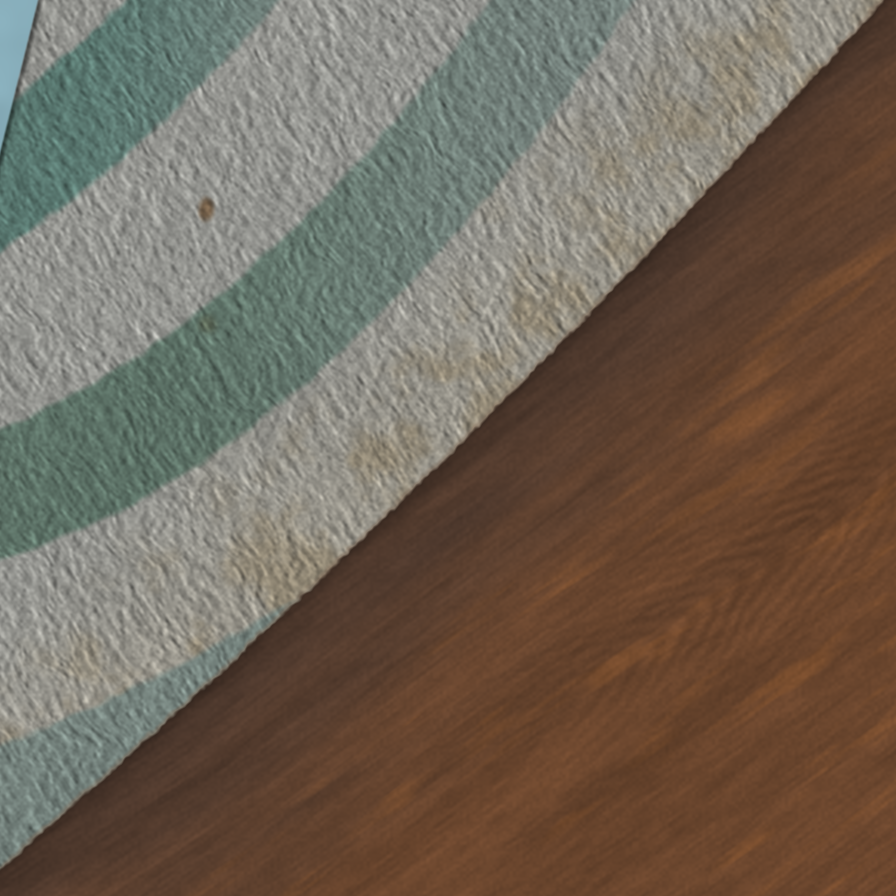
Give the GLSL for this texture, as a Shadertoy shader.

```glsl
#define BEIGE vec3(0.578, 0.580, 0.562)
#define SAGE vec3(0.365, 0.450, 0.405)
#define PALE_SAGE vec3(0.460, 0.512, 0.492)
#define TEAL vec3(0.345, 0.465, 0.435)
#define CLOTH vec3(0.53, 0.68, 0.73)
#define WOOD_DARK vec3(0.312, 0.228, 0.182)
#define WOOD_LIGHT vec3(0.412, 0.270, 0.176)
#define GRAIN_ANGLE 0.63
#define PILE_SCALE 88.0
#define PILE_RELIEF 0.56
#define EDGE_FRAY 0.005

float hash(vec2 p) {
    vec3 q = fract(vec3(p.xyx) * 0.1031);
    q += dot(q, q.yzx + 33.33);
    return fract((q.x + q.y) * q.z);
}

float noise(vec2 p) {
    vec2 i = floor(p), f = fract(p);
    f = f * f * (3.0 - 2.0 * f);
    return mix(mix(hash(i), hash(i + vec2(1, 0)), f.x),
               mix(hash(i + vec2(0, 1)), hash(i + vec2(1, 1)), f.x), f.y);
}

float fbm(vec2 p) {
    float sum = 0.0, amp = 0.5;
    for (int i = 0; i < 4; i++) {
        sum += amp * noise(p);
        p = mat2(1.6, 1.2, -1.2, 1.6) * p + 7.3;
        amp *= 0.5;
    }
    return sum / 0.9375;
}

// Octaves that keep the stretch along x
float streak(vec2 p) {
    return 0.5 * noise(p) + 0.3 * noise(p * 2.1 + 5.7) + 0.2 * noise(p * 4.3 + 11.9);
}

vec2 rotate(vec2 p, float a) {
    return vec2(cos(a) * p.x + sin(a) * p.y, cos(a) * p.y - sin(a) * p.x);
}

// Signed distance above the parabola k.x + k.y x + k.z x^2
float above(vec2 p, vec3 k) {
    float slope = k.y + 2.0 * k.z * p.x;
    return (p.y - k.x - (k.y + k.z * p.x) * p.x) / sqrt(1.0 + slope * slope);
}

float cover(float d, float soft) {
    return smoothstep(-soft, soft, d);
}

// Height of the wrinkled pile: short ridges leaning across the stripes
float pile(vec2 p) {
    vec2 bend = vec2(noise(p * 30.0), noise(p * 30.0 + 31.0)) - 0.5;
    p += 0.009 * bend;
    vec2 q = rotate(p, -0.98) * PILE_SCALE;
    vec2 r = rotate(p, 1.15) * PILE_SCALE;
    return 0.6 * noise(q * vec2(0.62, 1.7)) + 0.35 * noise(q * vec2(1.4, 3.2) + 17.0)
         + 0.3 * noise(r * vec2(0.8, 1.9) + 41.0);
}

vec3 rugColor(vec2 p, float edge, float px) {
    vec2 fray = vec2(noise(p * 75.0), noise(p * 75.0 + 9.0)) - 0.5;
    vec2 s = p + EDGE_FRAY * fray;
    float soft = 0.004 + px;

    // Curved stripes
    float middle = cover(above(s, vec3(0.375, 0.30, 0.82)), soft)
                 * cover(-above(s, vec3(0.521, 0.40, 0.87)), soft);
    float upper = cover(above(s, vec3(0.72, 0.65, 0.80)), soft)
                * cover(-above(s, vec3(0.873, 0.89, 0.0)), soft);
    float lower = cover(-above(s, vec3(0.167, 0.40, 0.30)), soft);
    vec3 col = BEIGE + vec3(0.02, 0.004, -0.018) * smoothstep(0.25, 0.0, edge);
    col = mix(col, mix(SAGE, PALE_SAGE, smoothstep(0.15, 0.65, p.x)), middle);
    col = mix(col, mix(TEAL, PALE_SAGE, smoothstep(0.05, 0.4, p.x)), upper);
    col = mix(col, mix(SAGE, PALE_SAGE, 0.95), lower);

    // Worn patches and small stains
    col *= 0.95 + 0.08 * fbm(p * 9.0);
    float worn = smoothstep(0.4, 0.75, fbm(p * 22.0 + 4.0)) * smoothstep(0.22, 0.06, edge);
    col = mix(col, col * vec3(0.95, 0.91, 0.84), worn * (1.0 - lower));
    float stain = length((s - vec2(0.229, 0.766)) * vec2(1.0, 0.65));
    col = mix(col, vec3(0.38, 0.27, 0.16), 0.7 * smoothstep(0.012, 0.004, stain));
    float smudge = length(s - vec2(0.232, 0.638));
    col = mix(col, vec3(0.32, 0.33, 0.25), 0.5 * smoothstep(0.016, 0.003, smudge));

    // Pile lit from the left
    float relief = pile(p) - pile(p + vec2(-0.0034, -0.0008));
    col *= 1.0 + PILE_RELIEF * relief + 0.15 * (noise(p * 290.0) - 0.5);

    // Warm bound rim
    col = mix(col, vec3(0.50, 0.42, 0.35), 0.6 * smoothstep(0.007, 0.0, edge));

    // Smooth cloth in the upper left corner, with a dark fold
    float cloth = 0.25 * (p.y - 0.83) - p.x;
    col *= 1.0 - 0.45 * smoothstep(0.006, 0.0, abs(cloth + 0.002));
    return mix(col, CLOTH * (0.97 + 0.06 * noise(p * 40.0)), cover(cloth, 0.001 + px));
}

vec3 woodColor(vec2 p, float depth) {
    vec2 g = rotate(p, GRAIN_ANGLE);
    g.y += 0.018 * (noise(g * vec2(3.0, 5.0)) - 0.5);

    // Broad bands, streaks and fine pores along the boards
    float bands = streak(g * vec2(1.5, 13.0) + 3.0) - 0.5;
    float streaks = streak(g * vec2(5.0, 55.0)) - 0.5;
    float pores = noise(g * vec2(38.0, 250.0)) - 0.5;
    float tone = smoothstep(-0.02, 0.36, depth + 0.26 * bands);
    vec3 col = mix(WOOD_DARK, WOOD_LIGHT, tone);
    col *= 1.0 + 0.16 * bands + 0.24 * streaks + 0.10 * pores;

    // Nested arches pointing up and right
    vec2 a = rotate(p - vec2(0.86, 0.38), GRAIN_ANGLE);
    float arch = a.x + 3.2 * sqrt(a.y * a.y + 0.0003) + 0.09 * fbm(p * 9.0);
    float region = exp(-150.0 * a.y * a.y - 14.0 * a.x * a.x);
    float rings = sin(150.0 * arch) * (0.4 + 0.9 * noise(g * vec2(12.0, 40.0)));
    col *= 1.0 + 0.07 * region * rings;

    // Amber flecks
    float fleck = smoothstep(0.56, 0.85, streak(g * vec2(7.0, 45.0) + 21.0));
    col += vec3(0.07, 0.038, 0.006) * fleck * smoothstep(0.04, 0.2, depth);
    col *= 1.0 + 0.08 * (noise(p * 270.0) - 0.5);

    // Contact shadow beside the rug
    return col * (1.0 - 0.28 * exp(-depth * 110.0) - 0.05 * exp(-depth * 14.0));
}

void mainImage(out vec4 fragColor, in vec2 fragCoord) {
    vec2 p = fragCoord / iResolution.xy;
    float px = 0.75 / iResolution.y;
    float fray = noise(p * 170.0) + 0.6 * noise(p * 45.0) - 0.8;
    float edge = above(p, vec3(0.03, 0.86, 0.125)) + 0.6 * EDGE_FRAY * fray;
    vec3 rug = rugColor(p, max(edge, 0.0), px);
    vec3 wood = woodColor(p, max(-edge, 0.0));
    fragColor = vec4(mix(wood, rug, cover(edge, 0.0012 + px)), 1.0);
}
```
